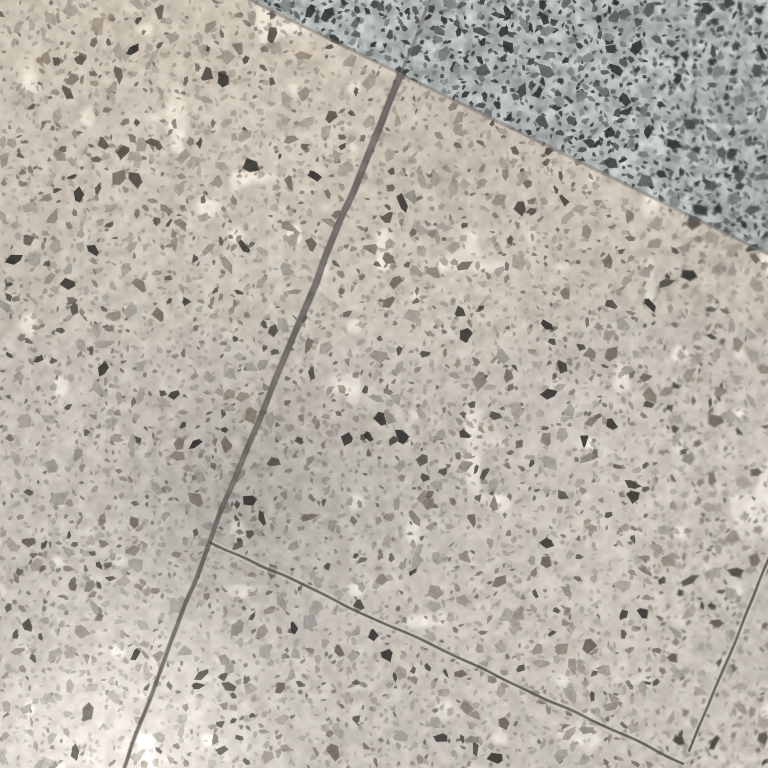
Write a WebGL 2 fragment shader that draws this texture.

```glsl
#version 300 es
precision highp float;
uniform vec2 u_resolution;
out vec4 outColor;

#define COARSE_CELLS 36.0
#define MEDIUM_CELLS 60.0
#define FINE_CELLS 98.0
#define CHIP_RADIUS 0.31
#define EDGE_SOFTNESS 0.0013
#define JOINT_WIDTH 0.0032
#define MOTTLE 0.15
#define GLARE 0.16

const vec3 CEMENT = vec3(0.785, 0.762, 0.728);
const vec3 DARK_CEMENT = vec3(0.69, 0.71, 0.70);
const vec3 PALE_CHIP = vec3(0.65, 0.62, 0.585);
const vec3 BROWN_CHIP = vec3(0.47, 0.40, 0.34);
const vec3 BLACK_CHIP = vec3(0.20, 0.195, 0.185);
const vec3 JOINT = vec3(0.43, 0.405, 0.395);

// Integer hash giving two values in 0..1
vec2 hash2(vec2 cell, float seed) {
  uvec3 v = uvec3(ivec3(cell, seed)) * 1664525u + 1013904223u;
  v.x += v.y * v.z; v.y += v.z * v.x; v.z += v.x * v.y;
  v ^= v >> 16u;
  v.x += v.y * v.z; v.y += v.z * v.x;
  return vec2(v.xy >> 8u) / 16777216.0;
}

float noise(vec2 p, float seed) {
  vec2 i = floor(p), f = fract(p);
  f = f * f * (3.0 - 2.0 * f);
  float low = mix(hash2(i, seed).x, hash2(i + vec2(1, 0), seed).x, f.x);
  float high = mix(hash2(i + vec2(0, 1), seed).x, hash2(i + 1.0, seed).x, f.x);
  return mix(low, high, f.y);
}

vec2 direction(float angle) { return vec2(cos(angle), sin(angle)); }

// Nearest irregular pentagon: signed distance, tone and hue
vec3 nearestChip(vec2 p, float cells, float density, float seed) {
  vec2 g = p * cells, base = floor(g);
  vec3 best = vec3(1.0, 0.0, 0.0);
  for (int j = -1; j <= 1; j++)
  for (int i = -1; i <= 1; i++) {
    vec2 cell = base + vec2(i, j);
    vec2 kind = hash2(cell, seed), look = hash2(cell, seed + 1.0);
    if (kind.x > density) continue;
    vec2 q = g - cell - 0.5 - 0.75 * (hash2(cell, seed + 2.0) - 0.5);
    vec2 axis = direction(6.2832 * kind.y);
    q = vec2(dot(q, axis), dot(q, vec2(-axis.y, axis.x)));
    q.y *= 1.1 + 0.9 * look.x;
    float d = -1.0;
    for (int k = 0; k < 5; k++) {
      vec2 side = hash2(cell, seed + 3.0 + float(k));
      float angle = 1.2566 * (float(k) + 0.6 * side.x);
      d = max(d, dot(q, direction(angle)) - CHIP_RADIUS * (0.6 + 0.65 * side.y));
    }
    if (d < best.x) best = vec3(d, look.y, fract(look.x * 7.3));
  }
  return vec3(best.x / cells, best.yz);
}

// Lay one size of chips over the cement
vec3 addChips(vec3 ground, vec2 p, float cells, float density, float opacity,
              float darkness, float soft, float seed) {
  vec3 chip = nearestChip(p, cells, density, seed);
  float depth = mix(pow(chip.y, 2.2), sqrt(chip.y), darkness);
  vec3 tint = mix(PALE_CHIP, BROWN_CHIP, smoothstep(0.0, 0.6, depth) * (0.5 + 0.5 * chip.z));
  tint = mix(tint, BLACK_CHIP, smoothstep(0.45, 1.0, depth));
  tint = mix(tint, vec3(dot(tint, vec3(0.333))) * vec3(0.97, 1.01, 1.01), max(darkness, 0.5 * chip.z));
  tint *= 0.94 + 0.12 * noise(p * 230.0, seed);
  return mix(ground, tint, opacity * smoothstep(soft, -soft, chip.x));
}

float segment(vec2 p, vec2 a, vec2 b) {
  vec2 ab = b - a;
  return length(p - a - ab * clamp(dot(p - a, ab) / dot(ab, ab), 0.0, 1.0));
}

float stroke(float d, float width, float soft) {
  return smoothstep(width + soft, width - soft, d);
}

void main() {
  vec2 p = gl_FragCoord.xy / u_resolution;
  float soft = max(EDGE_SOFTNESS, 0.7 / u_resolution.y);
  float blur = soft + 0.0014 * smoothstep(0.82, 0.9, p.x);

  // Dark slab beyond the slanted border
  float border = (p.y - 0.904 + 0.49 * (p.x - 0.521)) / 1.114;
  float dark = smoothstep(-soft, soft, border + 0.003 * (noise(p * 90.0, 40.0) - 0.5));

  // Mottled cement
  float cloud = noise(p * 5.0, 50.0) - 0.5;
  float grain = 0.6 * noise(p * 85.0, 51.0) + 0.4 * noise(p * 170.0, 52.0) - 0.5;
  vec3 color = mix(CEMENT, DARK_CEMENT, dark) + MOTTLE * grain * (1.0 + dark);
  color += 0.13 * smoothstep(0.8, 0.95, noise(p * 26.0, 53.0)) * (1.0 - dark);

  // Chips, from fine to coarse
  color = addChips(color, p, FINE_CELLS, 0.52 + 0.2 * dark, 0.55 + 0.3 * dark, dark, blur, 60.0);
  color = addChips(color, p, MEDIUM_CELLS, 0.43 + 0.25 * dark, 0.75 + 0.15 * dark, dark, blur, 70.0);
  color = addChips(color, p, COARSE_CELLS, 0.38 + 0.12 * dark, 0.9, dark, blur, 80.0);

  // Uneven light, grime by the joint and glare
  color *= 1.0 + 0.06 * cloud;
  color *= mix(vec3(1.0), vec3(1.0, 0.985, 0.955), smoothstep(0.3, 1.0, p.y) * (1.0 - dark));
  color *= 1.0 - 0.12 * exp(-40.0 * dot(p - vec2(0.31, 0.34), p - vec2(0.31, 0.34)));
  color += GLARE * exp(-30.0 * dot(p - vec2(0.16, 0.0), p - vec2(0.16, 0.0)));

  // Joints between slabs
  vec2 wobble = 0.003 * vec2(noise(p * 24.0, 90.0) - 0.5, noise(p * 24.0, 91.0) - 0.5);
  vec2 w = p + wobble, corner = vec2(0.521, 0.902), branch = vec2(0.273, 0.295);
  float main1 = min(segment(w, corner, branch), segment(w, branch, vec2(0.157, -0.01)));
  float cross1 = segment(w, branch, vec2(0.89, 0.006));
  float right1 = segment(w, vec2(1.01, 0.295), vec2(0.898, 0.023));
  float upper1 = segment(w, corner, vec2(0.565, 1.01));
  float taper = mix(0.6, 1.25, smoothstep(0.0, 0.75, p.y));
  vec3 jointColor = JOINT * (0.85 + 0.3 * noise(p * 60.0, 92.0));
  color = mix(color, vec3(0.83, 0.81, 0.78), 0.5 * stroke(min(cross1, right1), 0.0042, soft));
  color = mix(color, jointColor, 0.9 * stroke(main1, JOINT_WIDTH * taper, soft));
  color = mix(color, jointColor * 0.75, 0.85 * stroke(min(cross1, right1), 0.0016, soft));
  color = mix(color, jointColor, 0.6 * stroke(upper1, 0.0022, soft));
  color = mix(color, jointColor * 1.15, 0.55 * stroke(abs(border), 0.002, soft));
  color *= 1.0 - 0.18 * stroke(abs(main1 - JOINT_WIDTH * taper), 0.0008, soft);

  outColor = vec4(clamp(color, 0.0, 1.0), 1.0);
}
```
